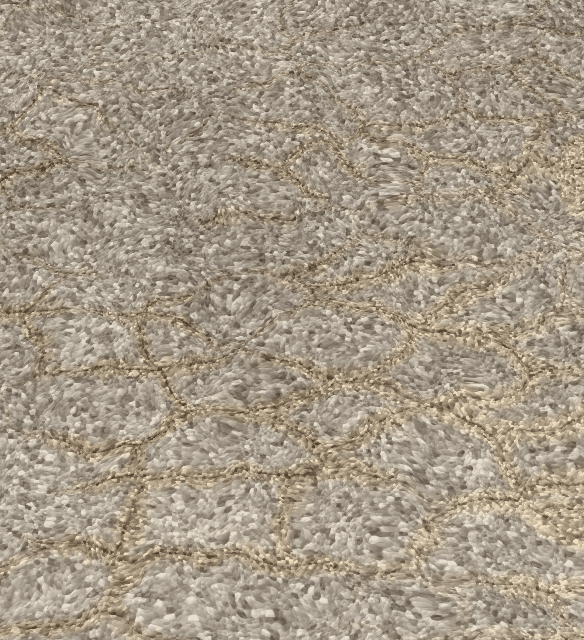
Give the GLSL for this texture, as a WebGL 1 fragment shader.

```glsl
precision highp float;
// Worn asphalt seen at a slant: flattened stone chips that shrink with distance,
// split by warped Voronoi cracks into wide low slabs. Sand and fine grit fill
// the cracks, most of all to the right; a few loose pebbles lie on top.

uniform vec2 u_resolution;

vec2 hash2(vec2 p) {
  vec3 q = fract(p.xyx * vec3(0.1031, 0.1030, 0.0973));
  q += dot(q, q.yzx + 33.33);
  return fract((q.xx + q.yz) * q.zy);
}

float noise(vec2 p) {
  vec2 i = floor(p), f = fract(p);
  f = f * f * (3.0 - 2.0 * f);
  return mix(mix(hash2(i).x, hash2(i + vec2(1, 0)).x, f.x),
             mix(hash2(i + vec2(0, 1)).x, hash2(i + vec2(1, 1)).x, f.x), f.y);
}

float fbm(vec2 p) {
  return 0.55 * noise(p) + 0.3 * noise(p * 2.1 + 7.3) + 0.15 * noise(p * 4.3 + 19.1);
}

// Tone of tilted, softly joined chips, centred on zero.
float chips(vec2 p) {
  vec2 cell = floor(p), f = fract(p);
  float sum = 0.0, total = 0.0;
  for (int j = -1; j <= 1; j++) {
    for (int i = -1; i <= 1; i++) {
      vec2 g = vec2(i, j);
      vec2 id = cell + g;
      vec2 tone = hash2(id + 71.7);
      vec2 d = g + 0.1 + 0.8 * hash2(id) - f;
      d.y += d.x * (tone.x - tone.y) * 0.9;
      float w = exp(-15.0 * dot(d, d));
      float lit = dot(d, vec2(0.35, -0.6)) * tone.y;
      sum += w * (tone.x + tone.y - 1.0 + lit);
      total += w;
    }
  }
  return sum / (total + 0.0001);
}

// x: distance to the nearest slab border, y: how far that border lies below,
// z: random value of the slab.
vec3 slabs(vec2 ground) {
  vec2 scale = vec2(3.6, 8.5);
  vec2 p = ground * scale;
  vec2 cell = floor(p), f = fract(p), near = vec2(0.0), nearId = cell;
  float best = 9.0;
  for (int j = -1; j <= 1; j++) {
    for (int i = -1; i <= 1; i++) {
      vec2 g = vec2(i, j);
      vec2 d = g + hash2(cell + g + 5.0) - f;
      if (dot(d, d) < best) { best = dot(d, d); near = d; nearId = cell + g; }
    }
  }
  vec2 edge = vec2(9.0, 0.0);
  for (int j = -2; j <= 2; j++) {
    for (int i = -2; i <= 2; i++) {
      vec2 g = vec2(i, j);
      vec2 d = g + hash2(cell + g + 5.0) - f;
      vec2 across = (d - near) * scale;
      float len = length(across);
      float border = 0.5 * (dot(d, d) - best) / max(len, 0.001);
      if (len > 0.001 && border < edge.x) edge = vec2(border, -across.y / len);
    }
  }
  return vec3(edge, hash2(nearId + 31.0).x);
}

void main() {
  vec2 uv = gl_FragCoord.xy / u_resolution.y;
  // Perspective: the ground is squeezed towards the top
  vec2 ground = vec2((uv.x - 0.46) * (1.0 + 0.6 * uv.y), uv.y + 0.38 * uv.y * uv.y);
  vec2 warp = vec2(fbm(ground * 7.0), fbm(ground * 7.0 + 40.0)) - 0.5;
  vec3 slab = slabs(ground + warp * vec2(0.13, 0.075));

  // Sand lies in cracks and in a hollow at the right
  float patchy = fbm(ground * vec2(3.5, 5.0) + 11.0);
  float rough = noise(ground * 75.0) - 0.5;
  float right = smoothstep(0.35, 0.9, uv.x) * (1.0 - smoothstep(0.7, 0.85, uv.y));
  float open = smoothstep(0.3, 0.65, patchy + 0.2 * right) * (1.0 - 0.6 * smoothstep(0.65, 0.95, uv.y));
  float width = 0.004 + 0.016 * open + 0.009 * right;
  float sand = (1.0 - smoothstep(0.3 * width, 1.4 * width, slab.x + rough * 0.014)) * (0.25 + 0.75 * open);
  float hollow = length((uv - vec2(0.93, 0.73)) * vec2(1.0, 0.75)) + warp.x * 0.06 + rough * 0.012;
  sand = max(sand, 1.0 - smoothstep(0.05, 0.07, hollow));

  // Stone chips, with finer and harsher grit in the sand
  vec2 grain = ground * vec2(88.0, 112.0) + warp * 6.0;
  float coarse = chips(grain);
  float fine = chips(grain * 1.9 + 53.0);
  float tone = 0.54 + 0.5 * coarse + 0.27 * fine;
  float grit = 0.55 + 0.62 * fine + 0.2 * coarse + 0.12 * right;
  tone += 0.1 * (slab.z - 0.5) + 0.2 * (fbm(ground * 5.0 + 3.0) - 0.5);
  tone = mix(tone, grit, sand * 0.85);
  tone += 0.07 * (1.0 - smoothstep(0.1, 0.5, uv.y)) - 0.03 * smoothstep(0.4, 0.7, uv.y);

  // Shadow under the lower rim of each slab, and dull dust around it
  float below = smoothstep(-0.3, 0.8, slab.y);
  float rim = 1.0 - smoothstep(0.001, 0.0075, slab.x + rough * 0.004);
  tone -= rim * (0.08 + 0.27 * below) * (0.35 + 0.65 * open);
  tone -= 0.07 * open * (1.0 - smoothstep(0.0, 0.04, slab.x)) * (1.0 - right);

  // Sparse loose pebbles, pale or dark
  vec2 spot = ground * vec2(15.0, 20.0);
  vec2 pick = hash2(floor(spot) + 90.0);
  vec2 offset = fract(spot) - 0.25 - 0.5 * hash2(floor(spot) + 17.0);
  float pebble = 1.0 - smoothstep(0.06, 0.12, length(offset + vec2(0.0, 0.4 * offset.x)) + rough * 0.06);
  pebble *= step(0.87, pick.x);
  tone = mix(tone, pick.y > 0.45 ? 0.98 : 0.08, pebble * 0.8);

  vec3 color = mix(vec3(0.40, 0.35, 0.29), vec3(0.86, 0.82, 0.75), clamp(tone, -0.2, 1.12));
  float warmth = clamp(sand * 0.75 + 0.25 * (patchy - 0.4), 0.0, 1.0);
  color *= mix(vec3(0.99, 1.0, 1.02), vec3(1.04, 1.0, 0.92), warmth);
  gl_FragColor = vec4(color, 1.0);
}
```
